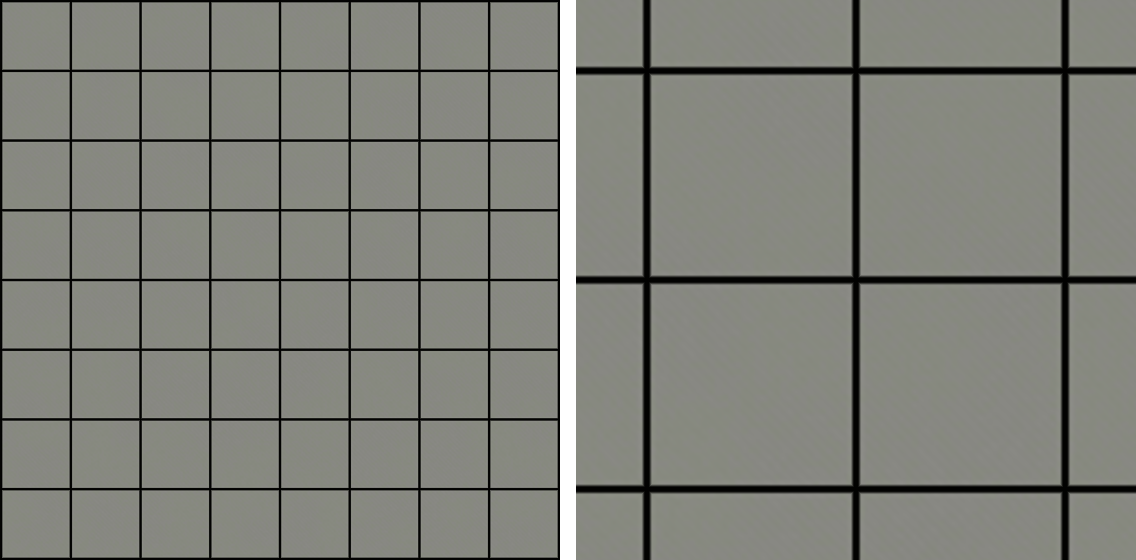
Left, the full canvas; right, a detail of the centre.
Write a WebGL 1 fragment shader that draws this pattern.

```glsl
precision highp float;

uniform vec2 u_resolution;

float hash(vec2 p) {
  return fract(sin(dot(p, vec2(127.1, 311.7))) * 43758.5453);
}

float valueNoise(vec2 p) {
  vec2 cell = floor(p);
  vec2 f = fract(p);
  f = f * f * (3.0 - 2.0 * f);
  float bottom = mix(hash(cell), hash(cell + vec2(1.0, 0.0)), f.x);
  float top = mix(hash(cell + vec2(0.0, 1.0)), hash(cell + vec2(1.0, 1.0)), f.x);
  return mix(bottom, top, f.y);
}

// Distance to the nearest line of the 8 by 8 grid, centred on the canvas
float gridDistance(vec2 uv) {
  vec2 cell = (uv - 0.5) / 0.1245;
  vec2 d = abs(fract(cell + 0.5) - 0.5) * 0.1245;
  return min(d.x, d.y);
}

// Tile face: two close greys with a faint diagonal grain
vec3 tileColor(vec2 uv) {
  float grain = valueNoise(uv * 256.0);
  float patches = valueNoise(uv * 22.0);
  float hue = smoothstep(0.3, 0.7, 0.6 * grain + 0.4 * patches);
  vec3 color = mix(vec3(0.53, 0.54, 0.50), vec3(0.53, 0.53, 0.51), hue);
  float weave = sin((uv.x + uv.y) * 800.0) * (0.3 + 0.7 * patches);
  return color + 0.003 * weave + 0.01 * (grain - 0.5);
}

void main() {
  vec2 uv = gl_FragCoord.xy / u_resolution;
  float pixel = 1.0 / min(u_resolution.x, u_resolution.y);
  float d = gridDistance(uv);

  // Slightly lighter rim beside each line
  vec3 color = tileColor(uv);
  color += 0.018 * (1.0 - smoothstep(0.003, 0.0065, d));

  // Soft-edged dark lines
  float softness = max(0.0012, 0.7 * pixel);
  float line = 1.0 - smoothstep(0.0022 - softness, 0.0022 + softness, d);
  color = mix(color, vec3(0.008, 0.008, 0.004), line);

  gl_FragColor = vec4(color, 1.0);
}
```
